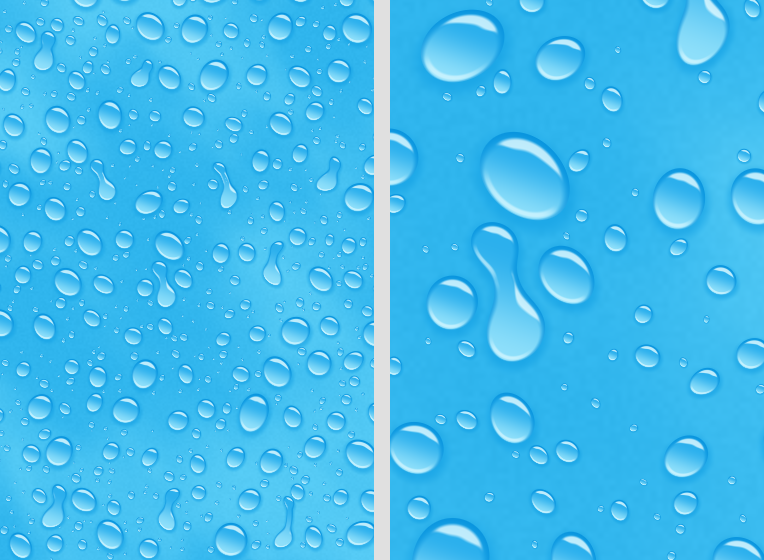
Left, the full canvas; right, a detail of the centre.
Write a Shadertoy shader that draws this texture.

```glsl
// Water drops scattered over a softly clouded sky-blue sheet.
// Four jittered brick grids (trickles, large, small, tiny drops) hold distance
// shapes; smaller drops shrink or vanish to leave room for the larger ones.

// Lengths are in canvas widths; one entry per layer, trickles first.
const float CELL[4]  = float[4](0.30, 0.113, 0.064, 0.047);
const float R_MIN[4] = float[4](0.019, 0.019, 0.0075, 0.0028);
const float R_MAX[4] = float[4](0.027, 0.045, 0.0155, 0.0058);
const float SHARE[4] = float[4](0.62, 0.96, 0.92, 0.80);
const float GAP = 0.005;
const vec2 LIGHT_DIR = vec2(0.34, 0.94);

const vec3 SHEET_DARK  = vec3(0.185, 0.710, 0.930);
const vec3 SHEET_LIGHT = vec3(0.335, 0.795, 0.960);
const vec3 RIM    = vec3(0.03, 0.58, 0.87);
const vec3 SHADOW = vec3(0.06, 0.62, 0.89);
const vec3 BODY   = vec3(0.17, 0.69, 0.93);
const vec3 GLOW   = vec3(0.63, 0.91, 0.99);
const vec3 SHINE  = vec3(0.88, 0.98, 1.00);

struct Drop { vec2 centre; float radius; float turn; float stretch; vec4 form; };

vec4 hash4(vec2 p) {
    vec4 h = fract(p.xyxy * vec4(0.1031, 0.1030, 0.0973, 0.1099));
    h += dot(h, h.wzxy + 33.33);
    return fract((h.xxyz + h.yzzw) * h.zywx);
}

float valueNoise(vec2 p) {
    vec2 i = floor(p), f = fract(p);
    f = f * f * (3.0 - 2.0 * f);
    return mix(mix(hash4(i).x, hash4(i + vec2(1, 0)).x, f.x),
               mix(hash4(i + vec2(0, 1)).x, hash4(i + vec2(1, 1)).x, f.x), f.y);
}

float smoothMin(float a, float b, float k) {
    float h = max(k - abs(a - b), 0.0) / k;
    return min(a, b) - 0.25 * h * h * k;
}

// Brick-grid cell number k (0..8) around p
vec2 neighbour(int layer, vec2 p, int k) {
    vec2 g = p / CELL[layer];
    float row = floor(g.y) + float(k / 3 - 1);
    return vec2(floor(g.x - 0.5 * mod(row, 2.0)) + float(k % 3 - 1), row);
}

Drop nominalDrop(int layer, vec2 cell) {
    vec2 key = cell + 41.0 * float(layer) + 7.0;
    vec4 h = hash4(key), form = hash4(key + 113.0);
    float size = CELL[layer];
    float r = mix(R_MIN[layer], R_MAX[layer], pow(h.z, 1.5));
    vec2 jitter = (layer == 0) ? vec2(0.5, 0.36) * size
                               : vec2(max(size - 2.2 * r, 0.1 * size));
    vec2 centre = (cell + vec2(0.5 + 0.5 * mod(cell.y, 2.0), 0.5)) * size;
    float stretch = (layer == 0) ? mix(0.6, 2.5, form.x) : 0.0;
    float turn = (layer == 0) ? (form.y - 0.5) * mix(1.5, 0.15, form.x)
                              : (form.y - 0.5) * 2.4;
    return Drop(centre + (h.xy - 0.5) * jitter, h.w < SHARE[layer] ? r : 0.0,
                turn, stretch, form);
}

// Signed distance: an egg, or two balls joined by a neck when stretched
float dropDistance(Drop d, vec2 p) {
    if (d.radius <= 0.0) return 1.0;
    float c = cos(d.turn), s = sin(d.turn);
    vec2 q = mat2(c, -s, s, c) * (p - d.centre) / d.radius;
    if (d.stretch == 0.0) {
        float aspect = mix(1.0, 1.17, d.form.x);
        q *= vec2(aspect * (1.0 + 0.12 * (d.form.z - 0.5) * q.y), 1.0 / aspect);
        return (length(q) - 1.0) * d.radius;
    }
    q.x += (d.form.z - 0.5) * 0.22 * (q.y * q.y - d.stretch);
    float low = length(q + vec2(0, d.stretch)) - 1.0;
    float top = length(q - vec2(0, d.stretch)) - mix(0.45, 0.8, d.form.w);
    float neck = length(vec2(q.x, q.y - clamp(q.y, -d.stretch, d.stretch)))
               - mix(0.58, 0.32, d.form.x);
    return smoothMin(smoothMin(low, neck, 0.9), top, 0.6) * d.radius;
}

void fitInto(inout Drop d, float room) {
    float r = min(d.radius, (room - GAP) / 1.2);
    d.radius = r < 0.5 * d.radius ? 0.0 : r;
}

Drop placedDrop(int layer, vec2 cell) {
    Drop d = nominalDrop(layer, cell);
    if (layer == 0 || d.radius <= 0.0) return d;
    float room = 1.0;
    for (int k = 0; k < 9; k++)
        room = min(room, dropDistance(nominalDrop(0, neighbour(0, d.centre, k)), d.centre));
    fitInto(d, room);
    return d;
}

float layerDistance(int layer, vec2 p) {
    float nearest = 1.0;
    for (int k = 0; k < 9; k++)
        nearest = min(nearest, dropDistance(placedDrop(layer, neighbour(layer, p, k)), p));
    return nearest;
}

vec3 shadeDrop(vec3 under, Drop d, vec2 p, float px) {
    float r = d.radius, dist = dropDistance(d, p);
    float shade = dropDistance(d, p + vec2(-0.02, 0.16) * r) / r;
    vec3 col = mix(under, SHADOW, 0.55 * (1.0 - smoothstep(-0.12, 0.36, shade)));
    if (dist > px) return col;

    vec2 e = vec2(0.03 * r, 0.0);
    vec2 normal = normalize(vec2(dropDistance(d, p + e.xy) - dropDistance(d, p - e.xy),
                                 dropDistance(d, p + e.yx) - dropDistance(d, p - e.yx)) + 1e-7);
    float facing = dot(normal, LIGHT_DIR), depth = -dist / r;
    float soft = max(0.05, 0.7 * px / r);
    float height = dot(p - d.centre, LIGHT_DIR) / (r * (1.0 + d.stretch));

    // Body glows away from the light, rim is darkest towards it
    vec3 water = mix(BODY, GLOW, 0.85 * smoothstep(0.55, -0.95, height));
    float rim = 1.0 - smoothstep(0.0, 0.2 + 0.16 * facing, depth);
    water = mix(water, RIM, rim * (0.72 + 0.25 * facing));

    // Tapering crescent near the light, thin line of light opposite
    float taper = smoothstep(0.45, 1.0, facing);
    float crescent = smoothstep(0.15 - soft, 0.15 + soft, depth)
                   * (1.0 - smoothstep(-soft, soft, depth - 0.16 - 0.24 * taper));
    water = mix(water, SHINE, 0.82 * crescent * smoothstep(0.4, 0.75, facing));
    float line = 1.0 - smoothstep(0.02, 0.05 + soft, abs(depth - 0.12));
    water = mix(water, SHINE, 0.65 * line * smoothstep(0.35, 0.95, -facing));
    return mix(col, water, clamp(0.5 - dist / px, 0.0, 1.0));
}

void mainImage(out vec4 fragColor, in vec2 fragCoord) {
    vec2 p = fragCoord / iResolution.x;
    float px = 1.0 / iResolution.x;

    // Clouded sheet with faint grain
    vec2 w = p + 0.25 * p.yx;
    float cloud = 0.6 * valueNoise(w * 3.2) + 0.27 * valueNoise(w * 7.0 + 9.0)
                + 0.13 * valueNoise(w * 17.0 + 4.0);
    vec3 col = mix(SHEET_DARK, SHEET_LIGHT, smoothstep(0.2, 0.8, cloud));
    col += 0.018 * (valueNoise(p * 190.0) - 0.5);

    for (int layer = 0; layer < 4; layer++)
        for (int k = 0; k < 9; k++) {
            vec2 cell = neighbour(layer, p, k);
            Drop d = nominalDrop(layer, cell);
            if (length(p - d.centre) > d.radius * (1.8 + d.stretch * 1.2) + px) continue;
            d = placedDrop(layer, cell);
            for (int l = 1; l < layer; l++)
                if (d.radius > 0.0) fitInto(d, layerDistance(l, d.centre));
            if (d.radius > 0.0) col = shadeDrop(col, d, p, px);
        }
    fragColor = vec4(clamp(col, 0.0, 1.0), 1.0);
}
```
